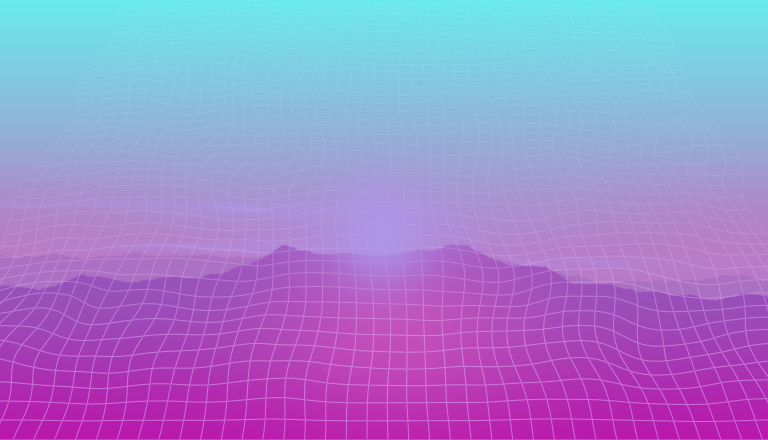
Write a Shadertoy shader that draws this background.

```glsl
// A hazy dusk: a cyan-to-pink sky, two violet mountain ridges and a soft central glow,
// under a rippled perspective grid. Ridges are broad bells plus tent peaks and layered
// sines; grid cells come from a projected plane whose coordinates are bent by sines.

#define SKY_TOP vec3(0.41, 0.92, 0.92)
#define SKY_LOW vec3(0.72, 0.48, 0.78)
#define RIDGE_COLOR vec3(0.59, 0.32, 0.73)
#define GROUND_COLOR vec3(0.73, 0.08, 0.67)
#define WARM_COLOR vec3(0.81, 0.32, 0.73)
#define HAZE_COLOR vec3(0.68, 0.59, 0.91)
#define LINE_COLOR vec3(0.88, 0.72, 0.99)
#define LINE_WIDTH 0.0024
#define GRID_HALF_COLUMNS 24.0
#define GRID_DEPTH 29.4
#define GRID_RIPPLE 0.42

// Elliptical bell centred on c
float bell(vec2 p, vec2 c, vec2 radius) {
    vec2 q = (p - c) / radius;
    return exp(-dot(q, q));
}

// Triangular summit of given height and half width
float peak(float x, float centre, float height, float halfWidth) {
    return height * max(0.0, 1.0 - abs(x - centre) / halfWidth);
}

// Layered sines for the rough skyline
float crags(float x) {
    float sum = 0.0, amplitude = 0.004, frequency = 46.0;
    for (int i = 0; i < 4; i++) {
        sum += amplitude * sin(x * frequency + 1.7 * sin(x * frequency * 0.43 + float(i)));
        amplitude *= 0.55;
        frequency *= 2.13;
    }
    return sum;
}

float frontRidge(float x) {
    float q = (x - 0.48) / 0.23;
    float h = mix(0.345, 0.318, x) + 0.09 * exp(-q * q);
    h += peak(x, 0.368, 0.040, 0.045) + peak(x, 0.606, 0.046, 0.11);
    h += peak(x, 0.710, 0.030, 0.040) + peak(x, 0.110, 0.026, 0.06);
    h += peak(x, 0.790, 0.018, 0.100) + peak(x, 0.970, 0.012, 0.05);
    return h + crags(x);
}

float backRidge(float x) {
    return 0.418 - 0.058 * smoothstep(0.6, 0.8, x)
         + peak(x, 0.97, 0.015, 0.06) + crags(x + 3.1);
}

// Bend the grid plane; the near rows stay straight
vec2 ripple(vec2 g) {
    vec2 bend = vec2(0.0), q = g;
    float amplitude = 1.0;
    for (int i = 0; i < 3; i++) {
        bend += amplitude * vec2(sin(q.y * 0.47 + 1.3 * sin(q.x * 0.21 + 2.0)),
                                 sin(q.x * 0.43 + 1.5 * sin(q.y * 0.29 + 0.6)));
        q = mat2(0.8, 0.6, -0.6, 0.8) * q * 1.55 + 2.7;
        amplitude *= 0.6;
    }
    float calm = 1.0 - 0.65 * exp(-g.x * g.x / 30.0);
    return g + GRID_RIPPLE * calm * bend * smoothstep(0.0, 5.0, g.y);
}

// Box-filtered coverage of lines at whole values of g
float gridLine(float g, float pixel) {
    float slope = max(length(vec2(dFdx(g), dFdy(g))), 1e-5);
    float d = abs(fract(g + 0.5) - 0.5) / slope;
    float halfWidth = 0.5 * LINE_WIDTH / pixel;
    return clamp(0.5 + halfWidth - d, 0.0, 1.0) - clamp(0.5 - halfWidth - d, 0.0, 1.0);
}

void mainImage(out vec4 fragColor, in vec2 fragCoord) {
    vec2 uv = fragCoord / iResolution.xy;
    float pixel = 1.0 / iResolution.y;

    // Sky, warmer toward the sides near the horizon
    vec3 color = mix(SKY_LOW, SKY_TOP, clamp((uv.y - 0.42) / 0.58, 0.0, 1.0));
    float side = smoothstep(0.15, 0.5, abs(uv.x - 0.5));
    color = mix(color, vec3(0.73, 0.47, 0.76), 0.4 * side * bell(uv, vec2(uv.x, 0.49), vec2(1.0, 0.11)));

    // Thin cloud streaks
    float wisp = 0.75 + 0.25 * sin(uv.x * 31.0 + 190.0 * uv.y + 2.0 * sin(uv.x * 17.0));
    float cloud = bell(uv, vec2(0.32, 0.525), vec2(0.13, 0.014))
                + 0.6 * bell(uv, vec2(0.10, 0.535), vec2(0.14, 0.008))
                + 0.8 * bell(uv, vec2(0.32, 0.438), vec2(0.17, 0.014))
                + 0.6 * bell(uv, vec2(0.74, 0.405), vec2(0.16, 0.015));
    color = mix(color, HAZE_COLOR, 0.65 * wisp * min(cloud, 1.0));

    // Mountains descending into the glowing ground
    float back = smoothstep(-pixel, pixel, backRidge(uv.x) - uv.y);
    color = mix(color, vec3(0.65, 0.42, 0.75), 0.7 * back);
    vec3 ground = mix(GROUND_COLOR, RIDGE_COLOR, smoothstep(-0.06, 0.38, uv.y));
    ground = mix(ground, WARM_COLOR, 0.75 * bell(uv, vec2(0.52, 0.25), vec2(0.18, 0.20)));
    float front = smoothstep(-pixel, pixel, frontRidge(uv.x) - uv.y);
    color = mix(color, ground, front);

    // Central haze: a tight core inside a wide veil
    float core = bell(uv, vec2(0.497, 0.465), vec2(0.062, 0.12));
    float veil = bell(uv, vec2(0.497, 0.47), vec2(0.17, 0.09));
    color = mix(color, HAZE_COLOR, 1.0 - (1.0 - 0.85 * core) * (1.0 - 0.4 * veil));

    // Perspective grid, fading upward and through the haze
    float spread = 0.651 - 0.316 * uv.y;
    vec2 plane = vec2((uv.x - 0.505) / spread * GRID_HALF_COLUMNS,
                      GRID_DEPTH * (1.0 / spread - 1.0 / 0.651));
    vec2 bent = ripple(plane);
    float lines = max(gridLine(bent.x, pixel), gridLine(bent.y, pixel));
    lines *= smoothstep(0.3, -0.1, abs(bent.x) - GRID_HALF_COLUMNS);
    float strength = mix(0.50, 0.17, smoothstep(0.15, 0.6, uv.y)) * (1.0 - 0.7 * core);
    color = mix(color, mix(LINE_COLOR, vec3(0.72, 0.90, 0.98), smoothstep(0.5, 0.9, uv.y)), lines * strength);

    fragColor = vec4(color, 1.0);
}
```
